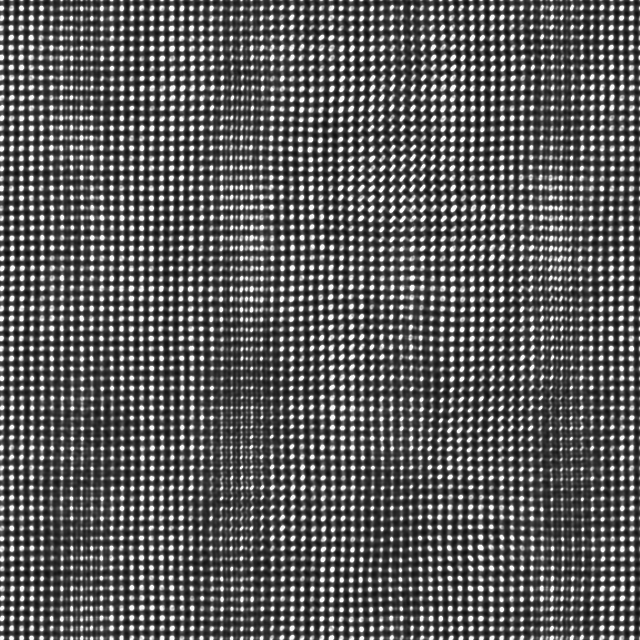
A WebGL 1 fragment shader for this pattern:

```glsl
precision highp float;

uniform vec2 u_resolution;

const float TAU = 6.2831853;
const float DOTS = 64.0;          // dots across and down
const float BEATS = 4.0;          // soft column bands across
const float HORIZON = 0.47;       // height where bright turns to dim
const float WARP = 0.20;          // drift of the grid, in cells
const float SLANT = 0.36;         // lean of the dots, in radians
const float COLUMN_FADE = 0.75;   // loss of column contrast in the bands
const float ROW_FADE = 0.60;      // loss of row contrast below the horizon
const float HARMONIC = 0.32;      // fine lines inside the bands
const float STREAK = 0.15;        // brightness change between rows
const float GRAIN = 0.45;         // wear within the dots
const float FLOOR_TONE = 0.06;    // darkest gap
const float COLUMN_TONE = 0.23;   // weight of columns
const float ROW_TONE = 0.15;      // weight of rows
const float DOT_TONE = 0.66;      // weight of their crossings
const float DOT_OUTER = 0.12;     // product of waves where a dot starts
const float DOT_INNER = 0.82;     // product of waves where it is full

vec2 hashGradient(vec2 cell, float seed) {
  float h = fract(sin(dot(cell, vec2(127.1, 311.7)) + seed * 17.3) * 43758.5);
  return vec2(cos(TAU * h), sin(TAU * h));
}

float cornerSlope(vec2 cell, vec2 f, vec2 corner, vec2 period, float seed) {
  return dot(hashGradient(mod(cell + corner, period), seed), f - corner);
}

// Gradient noise that wraps after a whole period of cells.
float wrapNoise(vec2 uv, vec2 period, float seed) {
  vec2 p = uv * period;
  vec2 cell = floor(p);
  vec2 f = p - cell;
  vec2 s = f * f * f * (f * (f * 6.0 - 15.0) + 10.0);
  float low = mix(cornerSlope(cell, f, vec2(0.0, 0.0), period, seed),
                  cornerSlope(cell, f, vec2(1.0, 0.0), period, seed), s.x);
  float high = mix(cornerSlope(cell, f, vec2(0.0, 1.0), period, seed),
                   cornerSlope(cell, f, vec2(1.0, 1.0), period, seed), s.x);
  return 1.4 * mix(low, high, s.y);
}

// Smooth wave around a level, with a doubled wave where contrast is lost.
float ribbon(float phase, float level, float contrast) {
  float fine = HARMONIC * (1.0 - contrast) * cos(2.0 * phase);
  return clamp(level + 0.5 * contrast * cos(phase) + fine, 0.0, 1.0);
}

void main() {
  vec2 uv = gl_FragCoord.xy / u_resolution;

  // Nearly straight grid whose dots lean to the right
  float rightSide = 0.5 - 0.5 * cos(TAU * (uv.x - 0.15));
  vec2 drift = vec2(wrapNoise(uv, vec2(5.0), 1.0) + 0.4 * wrapNoise(uv, vec2(11.0), 2.0),
                    wrapNoise(uv, vec2(5.0), 3.0) + 0.4 * wrapNoise(uv, vec2(11.0), 4.0));
  vec2 phase = TAU * (DOTS * uv - 0.17 + WARP * (0.4 + rightSide) * drift);
  float lean = SLANT * (0.2 + 0.8 * rightSide)
             * (0.6 + 1.6 * wrapNoise(uv, vec2(4.0), 5.0));
  phase -= lean * sin(phase.yx);

  // Soft column bands and the dim side of the horizon
  float t = TAU * (uv.y - HORIZON);
  float daylight = clamp(0.85 * (sin(t) + 0.5 * sin(2.0 * t)), -1.0, 1.0);
  float bend = 1.2 * rightSide * wrapNoise(uv, vec2(3.0), 6.0);
  float band = 0.5 - 0.5 * cos(TAU * BEATS * uv.x + bend);
  float patches = clamp(0.95 + 0.6 * wrapNoise(uv, vec2(4.0, 3.0), 7.0)
                        - 0.35 * rightSide, 0.0, 1.0);
  float soft = band * band * patches;
  float dim = max(-daylight, 0.0);

  // Long streaks along rows and columns
  float rowStreak = STREAK * wrapNoise(uv, vec2(4.0, 32.0), 8.0);
  float columnStreak = STREAK * wrapNoise(uv, vec2(32.0, 4.0), 9.0);

  float columnLevel = 0.5 + soft * (0.07 * daylight + 0.04) + columnStreak;
  float columns = ribbon(phase.x, columnLevel, 1.0 - COLUMN_FADE * soft);
  float rowContrast = 1.0 - ROW_FADE * dim * (0.35 + 0.65 * soft);
  float rows = ribbon(phase.y, 0.5 + rowStreak, rowContrast);

  // Crisp bright crossings over faint lines; columns narrower than rows
  float grain = 1.0 + GRAIN * wrapNoise(uv, vec2(2.0 * DOTS), 10.0);
  columns = pow(columns, 1.25);
  float dots = smoothstep(DOT_OUTER, DOT_INNER, columns * rows);
  float tone = FLOOR_TONE + COLUMN_TONE * columns + ROW_TONE * rows + DOT_TONE * dots;
  gl_FragColor = vec4(vec3(clamp(tone * grain, 0.0, 0.98)), 1.0);
}
```
